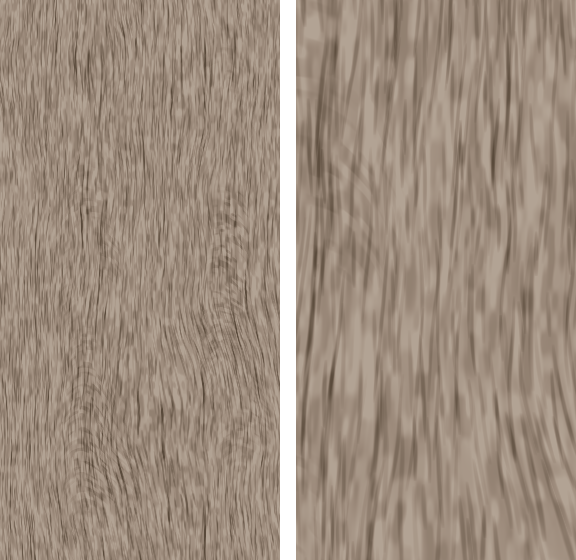
Left, the full canvas; right, a detail of the centre.
Write a WebGL 1 fragment shader that draws this texture.

```glsl
precision highp float;
// Weathered grey-brown oak: fine leaning fibres, long dark checks and arched cross figure.
uniform vec2 u_resolution;

const vec3 GROOVE = vec3(0.35, 0.29, 0.23);
const vec3 FIBRE = vec3(0.615, 0.545, 0.485);
const vec3 RIDGE = vec3(0.70, 0.64, 0.58);

float hash(vec2 p) {
  return fract(sin(dot(p, vec2(127.1, 311.7))) * 43758.55);
}

float noise(vec2 p) {
  vec2 cell = floor(p);
  vec2 f = fract(p);
  f = f * f * (3.0 - 2.0 * f);
  float low = mix(hash(cell), hash(cell + vec2(1.0, 0.0)), f.x);
  float high = mix(hash(cell + vec2(0.0, 1.0)), hash(cell + 1.0), f.x);
  return mix(low, high, f.y);
}

// Noise centred on zero
float wave(vec2 p) {
  return noise(p) - 0.5;
}

// Sideways drift that makes the fibres lean; kept gentle across the grain
float grainDrift(vec2 p) {
  return 0.13 * wave(p * vec2(2.1, 1.5) + 4.3)
       + 0.028 * wave(p * vec2(7.0, 4.5) + 17.0)
       + 0.004 * wave(p * vec2(22.0, 15.0) + 31.0);
}

// Shear that tilts a layer of lines against its neighbours
vec2 lean(vec2 p, float slope) {
  return vec2(p.x + slope * p.y, p.y);
}

// Tapered upright lines scattered over a jittered grid
float splits(vec2 p, vec2 grid, float width, float share, float seed) {
  vec2 g = p * grid;
  vec2 home = floor(g);
  float dark = 0.0;
  for (int j = -1; j <= 1; j++) {
    for (int i = -1; i <= 1; i++) {
      vec2 cell = home + vec2(float(i), float(j));
      vec2 key = cell + seed;
      vec2 centre = cell + vec2(hash(key), hash(key + 7.7));
      vec2 d = g - centre;
      float halfLength = mix(0.35, 0.98, hash(key + 15.3));
      float taper = max(0.0, 1.0 - pow(d.y / halfLength, 2.0));
      float reach = width * (0.6 + 0.4 * taper);
      float line = 1.0 - smoothstep(0.25 * reach, reach, abs(d.x) / grid.x);
      float present = step(hash(key + 23.9), share);
      float depth = mix(0.4, 1.0, hash(key + 41.1));
      dark = max(dark, line * sqrt(taper) * present * depth);
    }
  }
  return dark;
}

// Soft upright zone where the cross figure shows
float figureZone(vec2 p, vec2 centre, vec2 size) {
  vec2 d = (p - centre) / size;
  d.x += 0.8 * wave(vec2(centre.x * 9.0, p.y * 4.0));
  float patches = smoothstep(0.2, 0.6, noise(p * vec2(8.0, 5.0) + centre * 20.0));
  return exp(-d.x * d.x - pow(d.y, 4.0)) * patches;
}

// Narrow broken bands arched across the grain
float archBands(vec2 p, float axis) {
  float dx = p.x - axis;
  float height = p.y + 6.0 * dx * dx + 0.04 * wave(p * vec2(9.0, 5.0));
  float broken = noise(vec2(p.x * 48.0, height * 88.0));
  return smoothstep(0.42, 0.75, broken);
}

// Crisp streaks in two sizes, centred on zero
float fibres(vec2 q) {
  float strands = smoothstep(0.2, 0.8, noise(q * vec2(105.0, 13.0) + 9.0)) - 0.5;
  float hairs = smoothstep(0.2, 0.8, noise(q * vec2(150.0, 40.0) + 23.0)) - 0.5;
  return 0.20 * strands + 0.25 * hairs;
}

vec3 woodColour(float tone) {
  vec3 lower = mix(GROOVE, FIBRE, clamp(tone / 0.72, 0.0, 1.0));
  return mix(lower, RIDGE, clamp((tone - 0.72) / 0.28, 0.0, 1.0));
}

void main() {
  vec2 p = gl_FragCoord.xy / u_resolution.x;
  vec2 q = vec2(p.x + grainDrift(p), p.y);

  // Fibres under two sets of thin grooves that lean apart
  float tone = 0.83 + fibres(q);
  tone -= 0.36 * splits(lean(q, 0.06), vec2(66.0, 13.0), 0.0040, 0.75, 3.0);
  tone -= 0.36 * splits(lean(q, -0.06), vec2(52.0, 8.0), 0.0038, 0.65, 37.0);

  // Two columns of cross figure
  float left = figureZone(p, vec2(0.33, 0.72), vec2(0.11, 0.68));
  float right = figureZone(p, vec2(0.82, 1.10), vec2(0.11, 0.80));
  tone -= 0.25 * left * archBands(q, 0.33);
  tone -= 0.25 * right * archBands(q, 0.82);

  // Long deep checks
  tone -= 0.55 * splits(q, vec2(18.0, 4.6), 0.0046, 0.40, 71.0);

  gl_FragColor = vec4(woodColour(clamp(tone, 0.0, 1.0)), 1.0);
}
```
